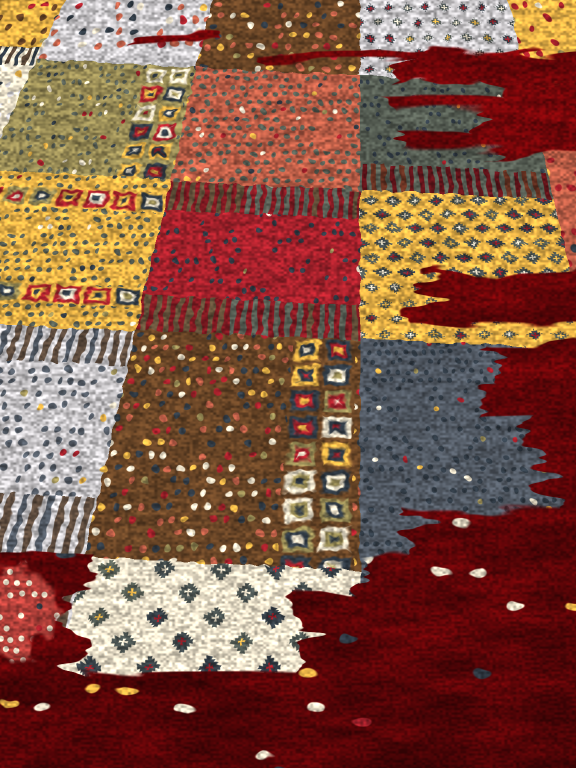
Reproduce this texture procedurally as a Shadertoy shader.

```glsl
// Patchwork wool rug seen at an angle, with ragged crimson pile flowing over its tiles.
const vec3 CRIMSON = vec3(.38, .02, .03), ROSE = vec3(.65, .13, .17), SALMON = vec3(.74, .37, .28);
const vec3 GOLD = vec3(.91, .7, .28), CREAM = vec3(.92, .88, .79), SILVER = vec3(.79, .78, .79);
const vec3 BROWN = vec3(.41, .27, .15), OLIVE = vec3(.59, .54, .33), SLATE = vec3(.32, .35, .39);
const vec3 MOSS = vec3(.34, .37, .33), INK = vec3(.19, .23, .27);

float hash(vec2 p) { return fract(sin(dot(p, vec2(127.1, 311.7))) * 43758.5); }

float noise(vec2 p) {
    vec2 i = floor(p), f = fract(p);
    f = f * f * (3. - 2. * f);
    return mix(mix(hash(i), hash(i + vec2(1, 0)), f.x),
               mix(hash(i + vec2(0, 1)), hash(i + 1.), f.x), f.y);
}

vec3 accent(float h) {
    vec3 c = mix(INK, ROSE, step(.3, h));
    c = mix(c, CREAM, step(.5, h));
    c = mix(c, GOLD, step(.68, h));
    return mix(c, OLIVE, step(.85, h));
}

float inside(float d, float r) { return smoothstep(r + .05, r - .05, d); }

float box(vec2 p, float x0, float y0, float x1, float y1) {
    return max(max(x0 - p.x, p.x - x1), max(y0 - p.y, p.y - y1));
}

// Every other row slides by half a cell
vec2 stagger(vec2 g) { return g + vec2(.5 * mod(floor(g.y), 2.), 0); }

// Scattered knots in a share of the cells
vec3 knots(vec3 base, vec2 g, float density, vec3 tint, float variety) {
    g = stagger(g);
    vec2 id = floor(g);
    float h = hash(id + 7.);
    vec2 c = fract(g) - .5 + .25 * (vec2(h, hash(id + 3.)) - .5);
    vec3 thread = mix(tint, accent(h), step(hash(id + 19.), variety));
    return mix(base, thread, inside(length(c), .27) * step(hash(id), density));
}

// Nested square medallions
vec3 medallions(vec3 base, vec2 g) {
    vec2 c = abs(fract(g) - .5);
    float d = max(c.x, c.y) + .12 * (noise(g * 6.) - .5), h = hash(floor(g) + 2.);
    base = mix(base, accent(h), inside(d, .4));
    base = mix(base, accent(fract(h + .37)), inside(d, .24));
    return mix(base, accent(fract(h + .7)), inside(d, .1));
}

// Lozenge flowers with notched petals
vec3 flowers(vec3 base, vec2 g, float size, float aspect) {
    g = stagger(g);
    vec2 c = abs(fract(g) - .5) * vec2(aspect, 1);
    float d = c.x + c.y + .06 * cos(30. * (c.x - c.y)), h = hash(floor(g));
    base = mix(base, mix(INK, MOSS, h), inside(d, size));
    return mix(base, accent(.3 + .5 * h), inside(d, .13));
}

vec3 stripes(vec3 base, float x, vec3 tint) {
    x *= 20.;
    vec3 thread = mix(tint, BROWN, .6 * step(.6, hash(vec2(floor(x), 4))));
    return mix(base, thread, inside(abs(fract(x) - .5), .26));
}

// Tiles of one column: w = rug plane, t = row position
vec3 tile(vec2 w, float t) {
    float column = floor(w.x), f = fract(w.x);
    vec2 pair = vec2((f - .7) / .137, w.y / .108);
    bool paired = abs(f - .837) < .137;
    if (column < -2.) {
        if (t < .58) return knots(GOLD, w * 13., .6, BROWN, .5);
        return t < .76 ? stripes(CREAM, w.x, INK) : knots(CREAM, w * 16., .4, SILVER, .3);
    }
    if (column < -1.) {
        if (t < .7) return knots(SILVER, w * 12., .6, SALMON, .5);
        if (t < 1.83) return paired ? medallions(OLIVE, pair) : knots(OLIVE, w * 22., .5, MOSS, .3);
        if (t < 3.37) {
            float row = t - (t < 2.5 ? 2.07 : 3.03);
            if (abs(row) < .1) return medallions(GOLD, vec2(w.x * 7., row * 5. + .5));
            return knots(GOLD, w * vec2(20, 24), .75, MOSS, .12);
        }
        if (t < 3.72 || t > 5.05) return stripes(SILVER, w.x, SLATE);
        return knots(SILVER, w * 20., .6, SLATE, .08);
    }
    if (column < 0.) {
        if (t < .7) return knots(BROWN, w * vec2(12, 15), .6, SALMON, .7);
        if (t < 1.85) return knots(SALMON, w * vec2(17, 21), .85, MOSS, .15);
        if (t < 3.35) return abs(t - 2.57) > .43 ? stripes(ROSE * .8, w.x, MOSS) : knots(ROSE, w * 22., .35, INK, .1);
        if (t > 5.65) return flowers(CREAM, w * vec2(5, 11.8), .44, 2.2);
        return paired ? medallions(BROWN, pair) : knots(BROWN, w * 20., .7, SALMON, .8);
    }
    if (column < 1.) {
        if (t < .7) return flowers(SILVER, w * vec2(8, 10), .28, 1.);
        if (t < 1.84) return t > 1.58 ? stripes(MOSS, w.x, ROSE * .6) : knots(MOSS, w * 22., .4, INK, .1);
        if (t < 3.33) return flowers(GOLD, w * vec2(9, 14), t < 2.75 ? .38 : .3, 1.);
        return knots(SLATE, w * 25., t < 3.75 ? .85 : .5, INK, .15);
    }
    return knots(t < .8 ? GOLD : SALMON, w * 13., .6, ROSE, .4);
}

// Negative where crimson covers the tiles
float spill(vec2 p) {
    p.x += .5 * (noise(p * vec2(1.5, 9)) - .5) + .2 * (noise(p * vec2(5, 26)) - .5);
    p.y += .16 * (noise(p * vec2(3, 5) + 9.) - .5);
    float d = min(box(p, -2., 5.57, .78, 9.), box(p, -2., 6.7, 9., 9.));
    d = min(d, min(box(p, 3., 5.92, 9., 9.), box(p, 3.75, 5.55, 9., 9.)));
    d = min(d, min(box(p, 4.2, 5.1, 9., 9.), box(p, 4.3, 2.72, 9., 3.24)));
    d = min(d, min(box(p, 4.9, 3.42, 9., 4.2), box(p, 5.4, 4., 9., 5.3)));
    d = min(d, min(box(p, 4.1, .53, 9., .82), box(p, 2.4, .54, 4.2, .64)));
    d = min(d, min(box(p, 4.9, .8, 9., 1.56), box(p, 3.9, 1., 5., 1.1)));
    return min(d, min(box(p, 4.1, 1.34, 5., 1.5), box(p, 1.5, .33, 2.1, .42)));
}

vec3 rug(vec2 p) {
    // Perspective: columns widen toward the viewer
    vec2 q = p + .035 * (noise(p * 14.) - .5);
    float scale = 1.48 + .23 * q.y;
    vec2 w = vec2((q.x - 3.6) / scale, log(scale / 1.48) / .23);
    vec3 color = tile(w, q.y - .05 * (q.x - 2.5));
    // Crimson pile with stray flecks
    vec3 pile = CRIMSON * (.95 - .04 * p.y + .4 * noise(p * vec2(2, 6)));
    pile = knots(pile, p * vec2(3, 6) + .25 * noise(p * 9.), .07 * step(5.1, p.y), CREAM, .5);
    color = mix(color, pile, smoothstep(.015, -.015, spill(p)));
    // Worn pink corner
    float worn = length(p - vec2(.08, 6.1)) + .25 * (noise(p * 8.) - .5);
    color = mix(color, knots(mix(ROSE, SALMON, .5), p * 9., .6, CREAM, .2), inside(worn, .46));
    // Wool loops and woven streaks
    return color * (.6 + .54 * noise(p * vec2(34, 44)) + .25 * noise(p * vec2(5, 30)));
}

void mainImage(out vec4 fragColor, in vec2 fragCoord) {
    vec3 sum = vec3(0);
    for (int i = 0; i < 4; i++) {
        vec2 uv = (fragCoord + vec2(i % 2, i / 2) * .5 - .25) / iResolution.xy;
        sum += rug(vec2(uv.x, 1. - uv.y) * vec2(5.76, 7.68));
    }
    fragColor = vec4(sum * .25, 1);
}
```
